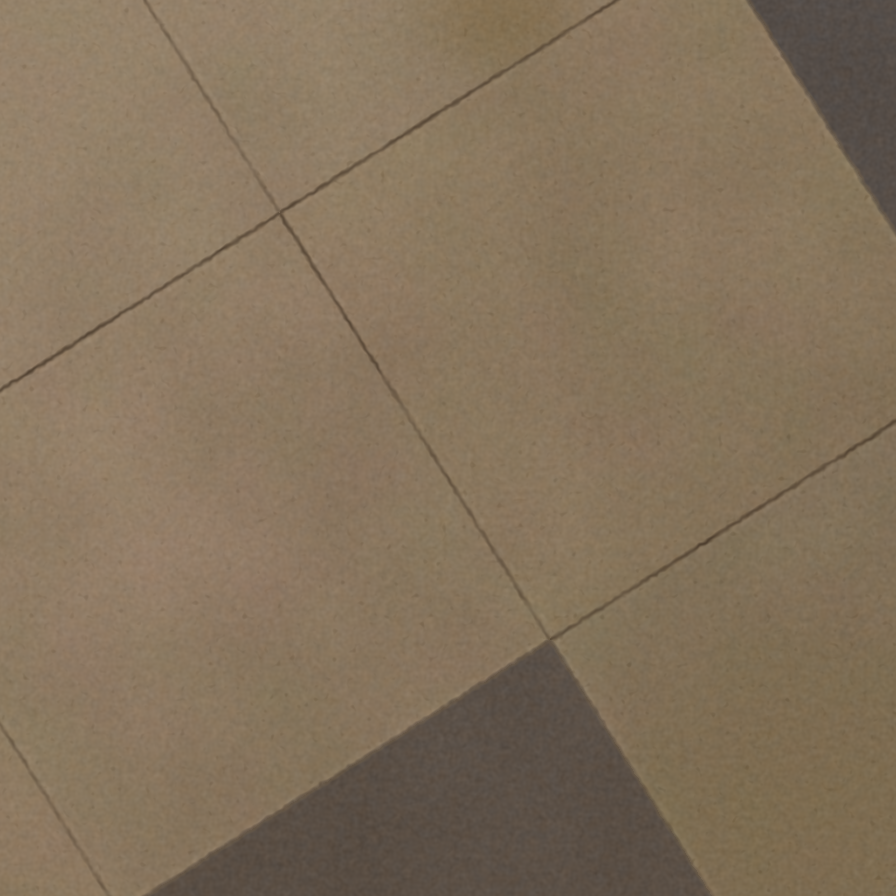
Write a WebGL 1 fragment shader that draws this texture.

```glsl
precision highp float;
uniform vec2 u_resolution;

vec2 hash2(vec2 p) {
  p = vec2(dot(p, vec2(127.1, 311.7)), dot(p, vec2(269.5, 183.3)));
  return fract(sin(p) * 43758.5);
}

float gradientCorner(vec2 cell, vec2 offset) {
  return dot(hash2(cell) * 2.0 - 1.0, offset);
}

float gradientNoise(vec2 p) {
  vec2 i = floor(p), f = fract(p);
  vec2 w = f * f * f * (f * (f * 6.0 - 15.0) + 10.0);
  vec2 x = vec2(1.0, 0.0);
  float low = mix(gradientCorner(i, f), gradientCorner(i + x, f - x), w.x);
  float high = mix(gradientCorner(i + x.yx, f - x.yx), gradientCorner(i + 1.0, f - 1.0), w.x);
  return mix(low, high, w.y);
}

float fbm(vec2 p) {
  float sum = 0.0, amp = 1.0;
  for (int k = 0; k < 5; k++) {
    sum += amp * gradientNoise(p);
    p = mat2(1.6, 1.2, -1.2, 1.6) * p + 7.3;
    amp *= 0.65;
  }
  return sum;
}

// One dark tile in every five, a knight's move apart
float isDark(vec2 cell) {
  return 1.0 - step(0.5, abs(mod(cell.x + 2.0 * cell.y + 0.5, 5.0) - 1.5));
}

vec3 tileColor(vec2 cell, vec2 uv, float mottle) {
  float light = clamp(0.48 + 0.85 * (uv.y - uv.x) + 0.45 * mottle, -0.15, 1.15);
  vec3 sand = mix(vec3(0.50, 0.435, 0.34), vec3(0.57, 0.495, 0.40), light);
  vec3 slate = mix(vec3(0.355, 0.31, 0.27), vec3(0.335, 0.305, 0.285), uv.y) + 0.02 * mottle;
  vec2 shift = hash2(cell + 3.0) - 0.5;
  sand += shift.x * 0.01 + shift.y * vec3(0.008, 0.0, -0.008);
  return mix(sand, slate, isDark(cell));
}

void main() {
  vec2 uv = gl_FragCoord.xy / u_resolution;
  float px = 1.0 / min(u_resolution.x, u_resolution.y);

  // Rotated tile grid with ragged edges
  vec2 q = uv - vec2(0.3125, 0.762);
  q = vec2(dot(q, vec2(0.845, 0.535)), dot(q, vec2(0.535, -0.845)));
  q += 0.0012 * vec2(gradientNoise(uv * 50.0), gradientNoise(uv * 50.0 + 40.0));
  q += 0.0022 * vec2(gradientNoise(uv * 130.0 + 9.0), gradientNoise(uv * 130.0 + 80.0));
  vec2 size = vec2(0.569, 0.564);
  vec2 cell = floor(q / size), f = fract(q / size) - 0.5;
  vec2 edge = (0.5 - abs(f)) * size;
  vec2 side = edge.x < edge.y ? vec2(sign(f.x), 0.0) : vec2(0.0, sign(f.y));
  vec2 neighbor = cell + side;
  float d = min(edge.x, edge.y);

  // Tile surfaces, blended softly across their shared edge
  float mottle = fbm(uv * 4.0 + 2.0);
  vec3 col = mix(tileColor(neighbor, uv, mottle), tileColor(cell, uv, mottle),
                 0.5 + 0.5 * smoothstep(0.0, 0.003 + px, d));
  float dark = isDark(cell), darkBeside = isDark(neighbor);

  // Rosy wear at the left, ochre stains in two places
  float rose = 0.8 * smoothstep(0.45, 0.0, length(uv - vec2(0.28, 0.42)));
  rose += 1.3 * fbm(uv * 7.0 + 11.0);
  col += vec3(0.008, -0.004, 0.007) * rose * (1.0 - dark);
  float ochre = smoothstep(0.13, 0.02, length((uv - vec2(0.56, 0.99)) * vec2(1.0, 1.3)));
  ochre *= 1.0 - step(-0.5, cell.y);
  ochre += 0.6 * smoothstep(0.4, 0.0, length(uv - vec2(0.9, 0.1))) * (1.0 - dark);
  col = mix(col, vec3(0.50, 0.415, 0.28), 0.6 * ochre);

  // Fine grain, colour flecks and faint pits
  float grain = gradientNoise(uv * 190.0) + 0.7 * gradientNoise(uv * 95.0 + 5.0);
  float fleck = gradientNoise(uv * 80.0 + 60.0);
  float pit = smoothstep(0.22, 0.6, gradientNoise(uv * 130.0 + 31.0));
  col += 0.036 * grain + vec3(0.016, 0.0, -0.016) * fleck - 0.04 * pit * (1.0 - 0.6 * dark);

  // Pale worn rim where sand meets slate
  float rim = smoothstep(0.011, 0.004, d) * darkBeside * (1.0 - dark);
  col += 0.035 * rim * (0.6 + 1.2 * gradientNoise(uv * 80.0));

  // Soft continuous joints of uneven depth, fading down each column
  float wear = 0.66 + 0.35 * gradientNoise(uv * 8.0) + 0.4 * gradientNoise(uv * 55.0);
  float fade = abs(side.x) * 0.3 * smoothstep(0.1, 0.9, f.y + 0.5);
  wear = clamp(wear - fade, 0.25, 0.9);
  float joint = 1.0 - smoothstep(0.0, 0.0034 + 0.5 * px, d);
  float lip = smoothstep(0.003, 0.005, d) * smoothstep(0.010, 0.006, d);
  lip *= step(0.5, -side.x - side.y) * (1.0 - max(dark, darkBeside));
  col += 0.025 * lip * (0.5 + 1.5 * gradientNoise(uv * 70.0 + 23.0));
  col = mix(col, vec3(0.29, 0.23, 0.17), joint * wear * (1.0 - 0.6 * max(dark, darkBeside)));

  gl_FragColor = vec4(col, 1.0);
}
```
